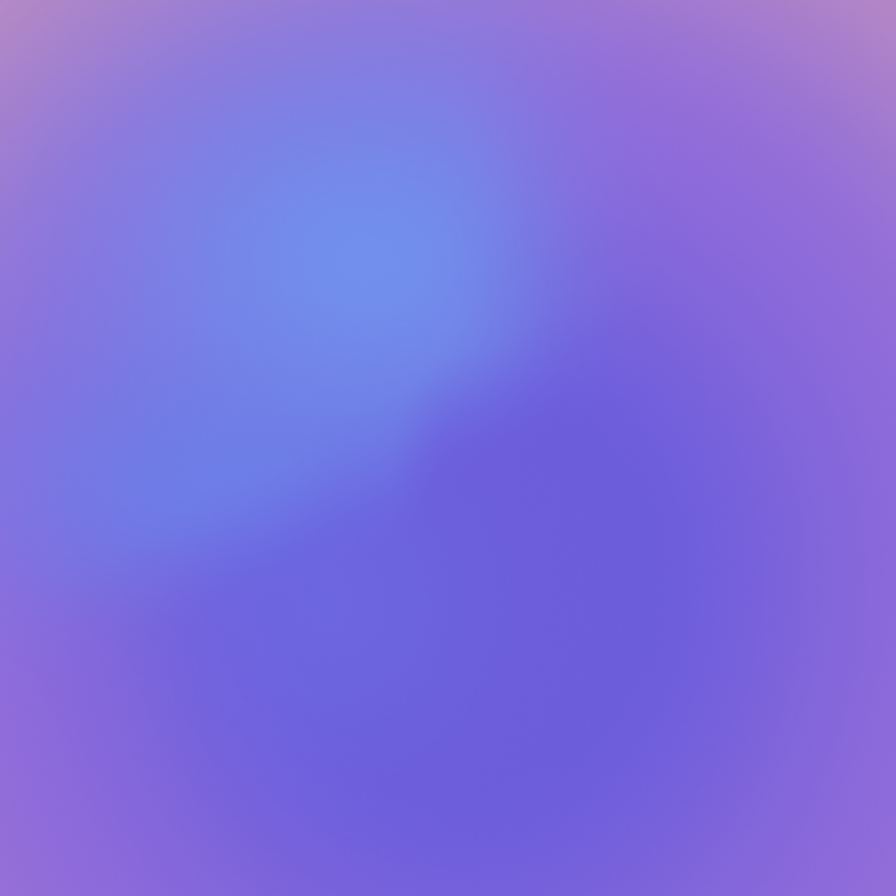
Write a Shadertoy shader that draws this background.

```glsl
// A soft violet backdrop: an indigo core that fades through violet to pink corners,
// with blue glows cut by a wavering diagonal fold. Built from radial ramps,
// Gaussian glows and a little value noise.

#define INDIGO vec3(0.425, 0.365, 0.860)
#define VIOLET vec3(0.560, 0.420, 0.855)
#define PINK   vec3(0.730, 0.550, 0.760)
#define SKY    vec3(0.445, 0.560, 0.925)
#define AZURE  vec3(0.420, 0.490, 0.910)
#define HAZE   vec3(0.420, 0.430, 0.890)
#define CORE_CENTER vec2(0.52, 0.36)
#define FOLD_SOFTNESS 0.09
#define FOLD_WAVER 0.07

float hash(vec2 cell) {
    return fract(sin(dot(cell, vec2(127.1, 311.7))) * 43758.5);
}

float valueNoise(vec2 p) {
    vec2 cell = floor(p), f = fract(p);
    f = f * f * (3.0 - 2.0 * f);
    float low = mix(hash(cell), hash(cell + vec2(1, 0)), f.x);
    float high = mix(hash(cell + vec2(0, 1)), hash(cell + vec2(1, 1)), f.x);
    return mix(low, high, f.y);
}

// Elliptical Gaussian falloff, 1 at the center.
float glow(vec2 p, vec2 center, vec2 radius) {
    vec2 d = (p - center) / radius;
    return exp(-dot(d, d));
}

// Indigo core to violet rim to pink corners; the lower half is stretched.
vec3 backdrop(vec2 p) {
    vec2 d = p - CORE_CENTER;
    if (d.y < 0.0) d.y *= 0.85;
    float r = length(d);
    vec3 color = mix(INDIGO, VIOLET, smoothstep(0.18, 0.56, r));
    return mix(color, PINK, smoothstep(0.50, 0.90, r));
}

// 1 above the rising diagonal, 0 below; wavers like a curtain near the middle.
float foldMask(vec2 p) {
    float middle = glow(p, vec2(0.48, 0.48), vec2(0.16));
    float waver = (valueNoise(p * vec2(14.0, 4.0)) - 0.5) * FOLD_WAVER * middle;
    float height = p.y - (0.25 + 0.54 * p.x) + waver;
    return smoothstep(-FOLD_SOFTNESS, FOLD_SOFTNESS, height);
}

void mainImage(out vec4 fragColor, in vec2 fragCoord) {
    vec2 p = fragCoord / iResolution.xy;
    float fold = foldMask(p);
    float rightFade = 1.0 - smoothstep(0.48, 0.78, p.x);

    // Layer the glows from the broad haze to the brightest blue.
    vec3 color = backdrop(p);
    color = mix(color, HAZE, 0.5 * glow(p, vec2(0.36, 0.33), vec2(0.18)));
    color = mix(color, AZURE, 0.8 * fold * glow(p, vec2(0.22, 0.45), vec2(0.24, 0.14)));
    color = mix(color, SKY, fold * rightFade * glow(p, vec2(0.41, 0.71), vec2(0.30, 0.24)));

    // Fine dither against banding.
    color += (hash(floor(p * 512.0)) - 0.5) / 255.0;
    fragColor = vec4(color, 1.0);
}
```
